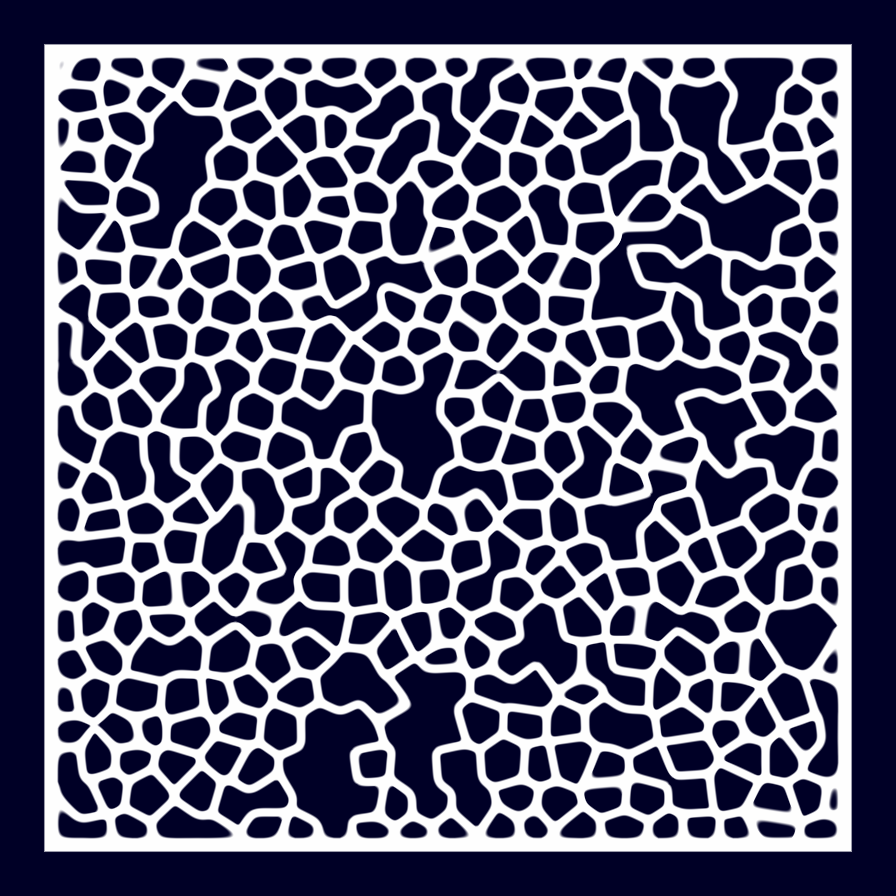
This pattern is drawn by a three.js fragment shader. Its source:

```glsl
varying vec2 vUv;

const float SOFTNESS = 7.5;
const vec2 GRID = vec2(20.0, 23.0);

vec2 hash2(vec2 p) {
  vec3 a = fract(p.xyx * vec3(0.1031, 0.1030, 0.0973));
  a += dot(a, a.yzx + 33.33);
  return fract((a.xx + a.yz) * a.zy);
}

// Seed position in a staggered, jittered lattice; z is its size bias.
vec3 seedAt(vec2 cell) {
  vec2 jitter = (hash2(cell + 17.0) - 0.5) * 0.6;
  vec2 p = cell + vec2(0.25 + 0.5 * mod(cell.y, 2.0), 0.5) + jitter;
  p.y *= 0.87;
  return vec3(clamp(p, 0.35, 19.65), hash2(cell + 71.0).x - 0.5);
}

// Follow random links to neighbours, so that some cells fuse into one blob.
vec2 blobOf(vec2 cell) {
  for (int i = 0; i < 4; i++) {
    vec2 h = hash2(cell + 131.0);
    if (h.x > 0.27) break;
    float lean = mod(cell.y, 2.0) * 2.0 - 1.0;
    cell += h.y < 0.34 ? vec2(1.0, 0.0) : vec2(h.y < 0.67 ? 0.0 : lean, 1.0);
  }
  return cell;
}

bool inGrid(vec2 cell) {
  return all(greaterThanEqual(cell, vec2(0.0))) && all(lessThan(cell, GRID));
}

float logWeight(vec2 p, vec3 seed) {
  vec2 d = p - seed.xy;
  return seed.z - SOFTNESS * dot(d, d);
}

// Approximate distance from p to the wall around its blob.
float wallDistance(vec2 p) {
  vec2 base = floor(vec2(p.x - 0.25, p.y / 0.87));
  vec2 nearest = base;
  float best = -1e5;
  for (int j = -2; j <= 2; j++) {
    for (int i = -2; i <= 2; i++) {
      vec2 cell = base + vec2(i, j);
      if (!inGrid(cell)) continue;
      float w = logWeight(p, seedAt(cell));
      if (w > best) { best = w; nearest = cell; }
    }
  }

  // Weighted seed sums: xy is position, z is total weight.
  vec2 blob = blobOf(nearest);
  vec3 own = vec3(0.0), others = vec3(0.0, 0.0, 1e-20);
  for (int j = -2; j <= 2; j++) {
    for (int i = -2; i <= 2; i++) {
      vec2 cell = base + vec2(i, j);
      if (!inGrid(cell)) continue;
      vec3 seed = seedAt(cell);
      vec3 part = vec3(seed.xy, 1.0) * exp(logWeight(p, seed) - best);
      if (distance(blobOf(cell), blob) < 0.5) own += part;
      else others += part;
    }
  }
  float slope = distance(own.xy / own.z, others.xy / others.z);
  return log(own.z / others.z) / (2.0 * SOFTNESS * clamp(slope, 0.6, 1.6));
}

void main() {
  vec2 p = (vUv - 0.0495) / 0.04505;
  vec2 margin = min(p, 20.0 - p);
  float ink = 1.0;

  if (min(margin.x, margin.y) > -0.1) {
    // Round the blobs off against the straight border.
    vec2 edge = exp(-9.0 * (margin - 0.23));
    float d = -log(exp(-9.0 * wallDistance(p)) + edge.x + edge.y) / 9.0;
    float panel = smoothstep(-0.025, 0.025, min(margin.x, margin.y));
    ink = 1.0 - panel * (1.0 - smoothstep(0.075, 0.135, d));
  }

  gl_FragColor = vec4(mix(vec3(0.995), vec3(0.0, 0.0, 0.15), ink), 1.0);
}
```
